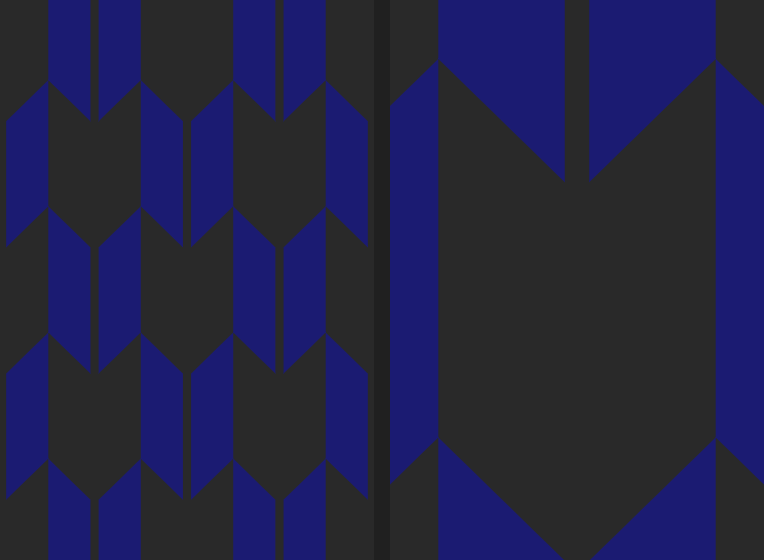
Left, the full canvas; right, a detail of the centre.
A WebGL 1 fragment shader for this pattern:

```glsl
precision highp float;

uniform vec2 u_resolution;

// Lengths are fractions of the canvas height
const vec3 CHARCOAL = vec3(0.161, 0.161, 0.161);
const vec3 NAVY = vec3(0.104, 0.104, 0.448);
const float COLUMN_WIDTH = 0.1651;
const float ROW_HEIGHT = 0.2253;
const float ROW_ORIGIN = 0.181;
const float HALF_SPINE = 0.0073;
const float BARB_SLOPE = 0.975;

// Signed distance to the paired barbs of one column, positive inside
float featherDistance(vec2 p, float column) {
  float offset = abs(p.x - column * COLUMN_WIDTH);
  float halfWidth = 0.5 * COLUMN_WIDTH;

  // Slanted ends fall towards the spine; filled rows alternate by column
  float drop = (halfWidth - offset) * BARB_SLOPE;
  float row = (p.y + drop - ROW_ORIGIN) / ROW_HEIGHT;
  float phase = mod(row + column + 0.5, 2.0) - 1.0;
  float ends = (0.5 - abs(phase)) * ROW_HEIGHT
             / sqrt(1.0 + BARB_SLOPE * BARB_SLOPE);

  float sides = min(offset - HALF_SPINE, halfWidth - offset);
  return min(ends, sides);
}

void main() {
  // Columns are centred on the canvas
  vec2 p = gl_FragCoord.xy / u_resolution.y;
  p.x -= 0.5 * u_resolution.x / u_resolution.y;

  float pixel = 1.0 / u_resolution.y;
  float firstColumn = floor(p.x / COLUMN_WIDTH);
  float coverage = 0.0;

  // Add the two nearest columns so shared edges stay smooth
  for (int i = 0; i < 2; i++) {
    float d = featherDistance(p, firstColumn + float(i));
    coverage += clamp(d / pixel + 0.5, 0.0, 1.0);
  }

  gl_FragColor = vec4(mix(CHARCOAL, NAVY, min(coverage, 1.0)), 1.0);
}
```
